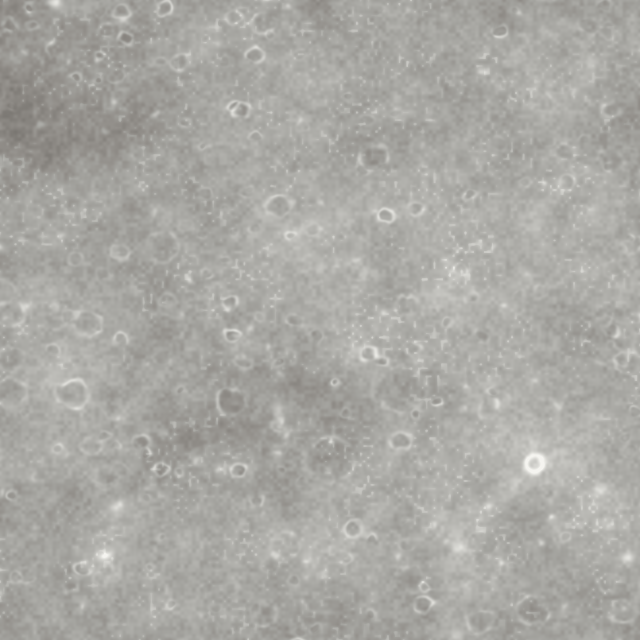
A Shadertoy shader for this texture:

```glsl
// Pale grey lunar plain with mottled dust, faint ring craters and a bright rayed impact.

// Integer hash of a lattice cell, 0 to 1
float hash(vec2 p) {
    uvec2 q = uvec2(ivec2(floor(p)) + 4096);
    q = q * 1664525u + 12345u;
    q.x += q.y * 1664525u;
    q.y += q.x * 1664525u;
    q ^= q >> 16u;
    q.x += q.y * 1664525u;
    q.x ^= q.x >> 16u;
    return float(q.x & 65535u) / 65535.0;
}

vec2 hash2(vec2 p) {
    return vec2(hash(p), hash(p + vec2(57, 113)));
}

// Value noise centred on zero
float noise(vec2 p) {
    vec2 cell = floor(p), f = fract(p);
    f = f * f * (3.0 - 2.0 * f);
    float low = mix(hash(cell), hash(cell + vec2(1, 0)), f.x);
    float high = mix(hash(cell + vec2(0, 1)), hash(cell + vec2(1, 1)), f.x);
    return mix(low, high, f.y) - 0.5;
}

float fbm(vec2 p, int octaves) {
    float sum = 0.0, gain = 0.5;
    for (int i = 0; i < octaves; i++) {
        sum += gain * noise(p);
        p = mat2(0.8, 0.6, -0.6, 0.8) * p * 2.03 + 17.1;
        gain *= 0.55;
    }
    return sum;
}

float bump(float d, float width) {
    return exp(-d * d / (width * width));
}

// Cellular scatter of broken bright rings with darker floors
float craters(vec2 p, float cells, float rimWidth, float rarity, float seed) {
    float sum = 0.0;
    vec2 home = floor(p * cells);
    for (int y = -1; y <= 1; y++)
    for (int x = -1; x <= 1; x++) {
        vec2 id = home + vec2(x, y);
        vec2 centre = (id + 0.15 + 0.7 * hash2(id + seed)) / cells;
        float radius = mix(0.15, 0.36, hash(id + vec2(seed, 9))) / cells;
        float strength = pow(hash(id + vec2(23, seed)), rarity);
        vec2 offset = p - centre;
        float d = length(offset * vec2(0.92, 1.08));
        float broken = max(0.0, 0.75 + 1.9 * noise(p * 85.0 + seed));
        float rim = bump(d - radius, rimWidth) * broken;
        float bowl = 1.0 - smoothstep(0.5 * radius, radius, d);
        sum += strength * (rim - 0.35 * bowl);
    }
    return sum;
}

// Cellular scatter of bright points with soft halos
float freshSpots(vec2 p, float cells, float core, float halo, float seed) {
    float sum = 0.0;
    vec2 home = floor(p * cells);
    for (int y = -1; y <= 1; y++)
    for (int x = -1; x <= 1; x++) {
        vec2 id = home + vec2(x, y);
        vec2 centre = (id + hash2(id + seed)) / cells;
        float strength = pow(hash(id + vec2(seed, 31)), 6.0);
        float d = length(p - centre);
        sum += strength * (bump(d, core) + 0.3 * bump(d, halo));
    }
    return sum;
}

// Small ringed pit in a wide glow, with uneven rays from layered sines
float rayedImpact(vec2 p, vec2 centre, float size) {
    vec2 offset = p - centre;
    float d = length(offset) / size;
    float a = atan(offset.y, offset.x);
    float rays = 0.5 + 0.25 * sin(3.0 * a + 1.9) + 0.18 * sin(5.0 * a + 0.6)
               + 0.12 * sin(11.0 * a + 2.0) + 0.08 * sin(19.0 * a);
    float glow = 0.12 * exp(-d * 0.45) + 0.14 * (rays - 0.2) * exp(-d * 0.22) * smoothstep(0.5, 2.5, d);
    return glow + 0.2 * bump(d - 0.72, 0.3);
}

// Dark dust is warm, bright dust nearly neutral
vec3 dustColour(float tone) {
    float warmth = 1.0 - smoothstep(0.56, 0.65, tone);
    return vec3(tone, tone - 0.002 - 0.011 * warmth, tone - 0.02 - 0.012 * warmth);
}

void mainImage(out vec4 fragColor, in vec2 fragCoord) {
    vec2 p = fragCoord / iResolution.y;
    vec2 rough = p + 0.006 * vec2(noise(p * 80.0), noise(p * 80.0 + 41.0));

    // Broad mottling and slanted streaks of ejecta
    vec2 along = mat2(0.88, -0.47, 0.47, 0.88) * p;
    float tone = 0.629 + 0.27 * fbm(p * 3.0 + 4.7, 5);
    tone += 0.1 * fbm(along * vec2(4.0, 15.0) + 8.0, 3);
    tone += 0.08 * fbm(p * 24.0 + 2.0, 3);

    // Fine grain with bright flecks gathered in patches
    float grain = noise(p * 165.0 + 5.0);
    tone += 0.065 * grain + 0.05 * noise(p * 92.0);
    tone += 0.09 * smoothstep(0.2, 0.5, grain) * smoothstep(-0.1, 0.4, noise(p * 21.0));

    // Craters from wide and faint to small and crisp
    tone += 0.07 * craters(rough, 9.0, 0.0048, 4.0, 3.0);
    tone += 0.13 * craters(rough, 15.0, 0.0042, 7.0, 71.0);
    tone += 0.13 * craters(rough, 29.0, 0.0036, 9.0, 140.0);

    // Fresh impacts
    tone += 0.25 * freshSpots(rough, 7.0, 0.009, 0.04, 211.0);
    tone += 0.16 * freshSpots(rough, 24.0, 0.005, 0.012, 305.0);
    tone += rayedImpact(mix(p, rough, 0.4), vec2(0.835, 0.275), 0.018);

    fragColor = vec4(dustColour(clamp(tone, 0.48, 0.96)), 1.0);
}
```
